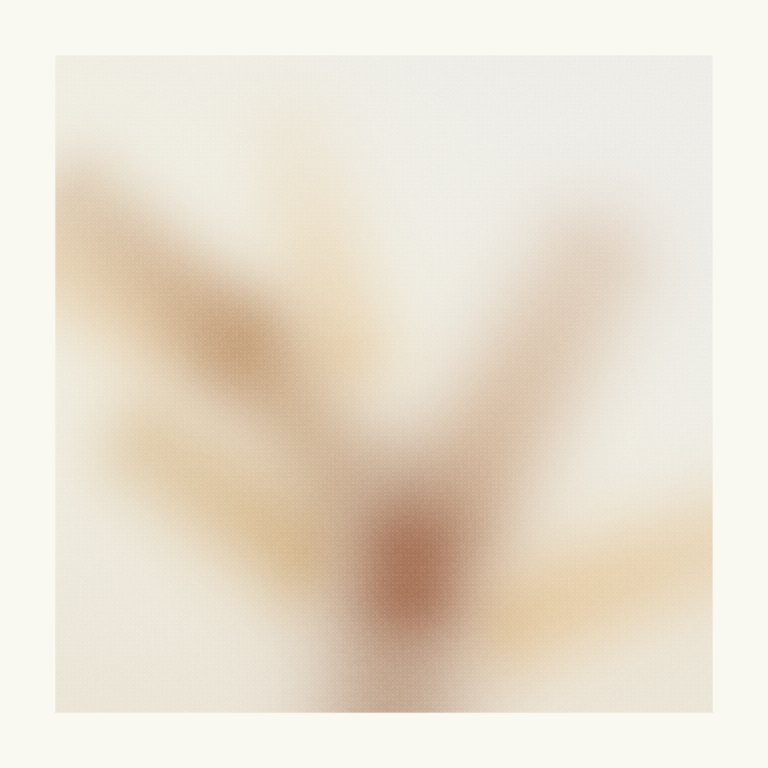
Give the GLSL for this background, as a Shadertoy shader.

```glsl
// Blurred tan and russet brush strokes on a woven ivory panel with a pale border.

const vec3 BORDER = vec3(0.976, 0.974, 0.945);
const vec3 IVORY  = vec3(0.941, 0.933, 0.890);
const vec3 COOL   = vec3(0.933, 0.929, 0.910);
const vec3 LINEN  = vec3(0.918, 0.890, 0.835);
const vec3 CREAM  = vec3(0.918, 0.843, 0.720);
const vec3 HONEY  = vec3(0.900, 0.795, 0.635);
const vec3 SAND   = vec3(0.855, 0.745, 0.580);
const vec3 BRONZE = vec3(0.765, 0.610, 0.455);
const vec3 ROSE   = vec3(0.825, 0.705, 0.590);
const vec3 UMBER  = vec3(0.740, 0.620, 0.525);
const vec3 RUSSET = vec3(0.645, 0.430, 0.320);

const float PANEL_HALF  = 0.428;  // half side of the panel
const float THREADS     = 192.0;  // weave periods across the canvas
const float WEAVE_DEPTH = 0.012;
const float GRAIN_CELLS = 400.0;
const float GRAIN_DEPTH = 0.022;

float hash(vec2 p) {
    return fract(sin(dot(p, vec2(127.1, 311.7))) * 43758.5453);
}

// Lays a soft stroke from a to b over base; opacity runs from fade.x to fade.y.
vec3 stroke(vec3 base, vec3 tint, vec2 p, vec2 a, vec2 b, float width, vec2 fade) {
    vec2 axis = b - a;
    float along = clamp(dot(p - a, axis) / dot(axis, axis), 0.0, 1.0);
    vec2 offset = (p - a - axis * along) / width;
    float opacity = mix(fade.x, fade.y, along) * exp(-dot(offset, offset));
    return mix(base, tint, opacity);
}

vec3 paint(vec2 p) {
    // Ground: cooler at the upper right, warmer toward the bottom
    vec3 color = mix(IVORY, COOL, smoothstep(0.9, 1.7, p.x + p.y));
    color = mix(color, LINEN, 0.8 * smoothstep(0.50, 0.05, p.y));

    // Pale washes
    color = stroke(color, HONEY, p, vec2(0.080, 0.655), vec2(0.200, 0.580), 0.080, vec2(0.55, 0.60));
    color = stroke(color, CREAM, p, vec2(0.380, 0.810), vec2(0.445, 0.550), 0.075, vec2(0.28, 0.95));
    color = stroke(color, SAND,  p, vec2(0.205, 0.415), vec2(0.390, 0.285), 0.082, vec2(0.65, 0.95));

    // Left and right arms
    color = stroke(color, BRONZE, p, vec2(0.110, 0.735), vec2(0.310, 0.550), 0.070, vec2(0.35, 0.65));
    color = stroke(color, BRONZE, p, vec2(0.310, 0.550), vec2(0.440, 0.390), 0.075, vec2(0.65, 0.55));
    color = stroke(color, ROSE,   p, vec2(0.765, 0.650), vec2(0.590, 0.340), 0.090, vec2(0.48, 0.90));
    color = stroke(color, HONEY,  p, vec2(0.670, 0.195), vec2(0.930, 0.290), 0.080, vec2(0.90, 0.58));

    // Trunk and its dark heart
    color = stroke(color, UMBER,  p, vec2(0.510, 0.050), vec2(0.530, 0.310), 0.105, vec2(0.82, 0.90));
    color = stroke(color, RUSSET, p, vec2(0.534, 0.235), vec2(0.536, 0.275), 0.068, vec2(0.82, 0.82));
    return color;
}

// Woven threads plus fine grain, centred on zero
float fabric(vec2 p) {
    vec2 thread = sin(p * THREADS * 6.28319);
    float weave = thread.x * thread.y + 0.4 * (thread.x + thread.y);
    float grain = hash(floor(p * GRAIN_CELLS)) - 0.5;
    return weave * WEAVE_DEPTH + grain * GRAIN_DEPTH;
}

void mainImage(out vec4 fragColor, in vec2 fragCoord) {
    float size = min(iResolution.x, iResolution.y);
    vec2 p = (fragCoord - 0.5 * iResolution.xy) / size + 0.5;

    // Texture shows more strongly in the darker paint
    vec3 color = paint(p);
    float darkness = 1.0 - dot(color, vec3(0.299, 0.587, 0.114));
    color += fabric(p) * mix(0.35, 1.3, smoothstep(0.05, 0.40, darkness));

    // Panel edge
    vec2 edge = abs(p - 0.5) - PANEL_HALF;
    float pixel = 1.0 / size;
    float inside = 1.0 - smoothstep(-pixel, pixel, max(edge.x, edge.y));
    fragColor = vec4(mix(BORDER, color, inside), 1.0);
}
```
